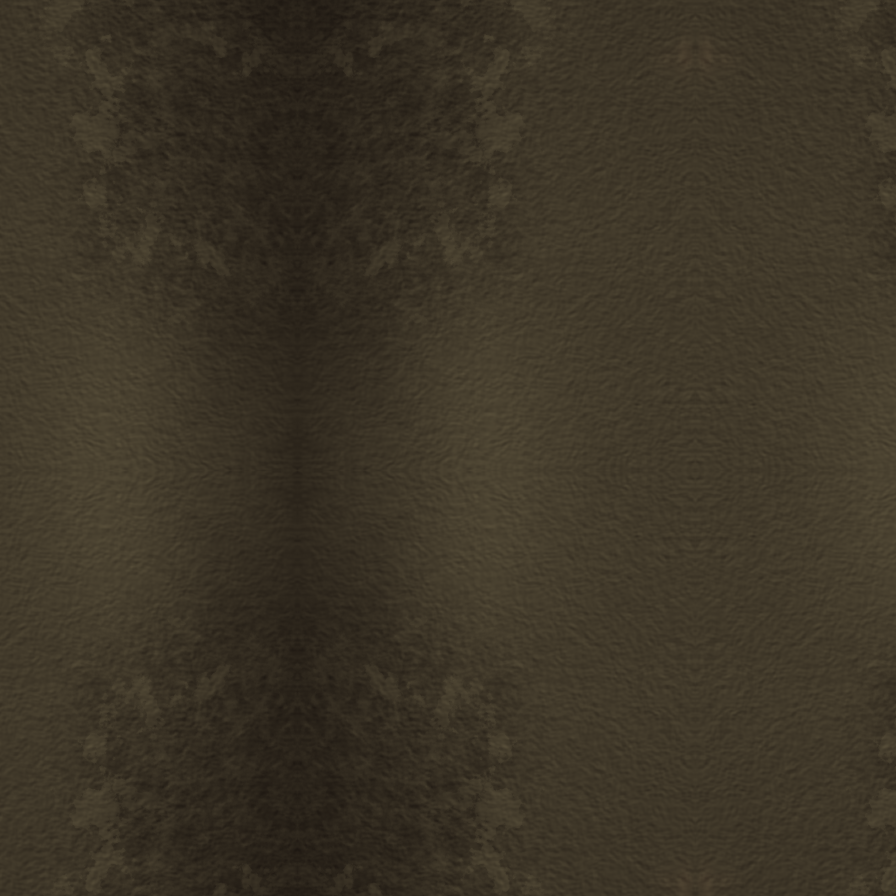
Give the GLSL for this texture, as a three.js fragment shader.

```glsl
// Dark brown weathered plaster, mirrored about vertical and horizontal axes, with stains and flakes.
varying vec2 vUv;

vec2 gradient(vec2 cell) {
  vec2 h = vec2(dot(cell, vec2(127.1, 311.7)), dot(cell, vec2(269.5, 183.3)));
  return fract(sin(h) * 43758.5) * 2.0 - 1.0;
}

float noise(vec2 p) {
  vec2 i = floor(p), f = fract(p);
  vec2 u = f * f * f * (f * (f * 6.0 - 15.0) + 10.0);
  float a = dot(gradient(i), f);
  float b = dot(gradient(i + vec2(1.0, 0.0)), f - vec2(1.0, 0.0));
  float c = dot(gradient(i + vec2(0.0, 1.0)), f - vec2(0.0, 1.0));
  float d = dot(gradient(i + 1.0), f - 1.0);
  return mix(mix(a, b, u.x), mix(c, d, u.x), u.y);
}

float fbm(vec2 p) {
  float sum = 0.0, amplitude = 0.6;
  for (int i = 0; i < 5; i++) {
    sum += amplitude * noise(p);
    p = mat2(1.6, 1.2, -1.2, 1.6) * p + 7.3;
    amplitude *= 0.55;
  }
  return sum;
}

// Small pits and ridges of the plaster surface
float relief(vec2 p) {
  p += 0.005 * vec2(noise(p * 31.0), noise(p * 31.0 + 9.0));
  return 0.7 * noise(p * vec2(85.0, 115.0)) + 0.65 * noise(p * vec2(165.0, 205.0) + 4.0);
}

float glow(vec2 p, vec2 centre, vec2 radius) {
  vec2 d = (p - centre) / radius;
  return exp(-dot(d, d));
}

void main() {
  // Mirror folds: dark axis at x = 0.332, pale axis at x = 0.776
  vec2 q = vec2(abs(mod(vUv.x + 0.112, 0.888) - 0.444), abs(vUv.y - 0.475));
  float cloud = fbm(q * 7.0 + 3.0);
  float grain = fbm(q * 38.0 + 11.0);
  float grit = fbm(q * 95.0 + 17.0);
  float upper = smoothstep(0.1, 0.24, q.y);

  // Dark stain, widening away from the horizontal axis
  float edge = mix(0.13, 0.19, smoothstep(0.1, 0.33, q.y));
  float ragged = q.x + (0.1 * cloud + 0.09 * grain) * mix(0.25, 1.0, upper);
  float tone = mix(0.13, 0.6, smoothstep(edge - 0.18, edge + 0.09, ragged));
  tone += 0.24 * glow(q, vec2(0.215, 0.0), vec2(0.1, 0.19));
  tone += 0.1 * glow(q, vec2(0.06, 0.0), vec2(0.05, 0.09));
  tone -= 0.09 * smoothstep(0.25, 0.52, q.y);
  tone -= 0.06 * exp(-q.x * 55.0);

  // Pale flakes with torn outlines, scattered along the stain border
  float border = 0.115 + 0.11 * smoothstep(0.2, 0.32, q.y);
  float nearBorder = exp(-pow((q.x - border) / 0.075, 2.0)) * smoothstep(0.13, 0.2, q.y);
  nearBorder = max(nearBorder, glow(q, vec2(0.07, 0.46), vec2(0.06, 0.05)));
  float torn = fbm(q * 17.0 + 21.0) + 0.35 * grain + 0.12 * grit;
  float flake = smoothstep(0.24, 0.31, torn + 0.24 * nearBorder) * nearBorder;
  tone += 0.25 * flake;

  // Lacy mottling around the stain
  float lace = smoothstep(0.02, 0.13, abs(fbm(q * 27.0 + 5.0)));
  float mottled = upper * (1.0 - smoothstep(0.2, 0.33, q.x));
  tone += (0.06 - 0.12 * lace + 0.16 * grit) * mottled * (1.0 - flake);
  tone += 0.1 * cloud + 0.13 * grain + 0.12 * grit;

  // Surface lit from above
  float slope = relief(q) - relief(q + vec2(-0.0012, 0.0018));
  tone += 0.52 * slope * mix(0.65, 1.0, smoothstep(0.0, 0.15, q.x));

  vec3 color = mix(vec3(0.153, 0.127, 0.094), vec3(0.318, 0.284, 0.208), tone);

  // Faint rusty streaks beside the pale axis
  float streak = glow(q, vec2(0.433, 0.46), vec2(0.007, 0.022));
  streak += 0.5 * glow(q, vec2(0.42, 0.46), vec2(0.022, 0.014));
  color += vec3(0.06, 0.043, 0.032) * streak * (0.8 + grain);

  gl_FragColor = vec4(clamp(color, 0.0, 1.0), 1.0);
}
```
